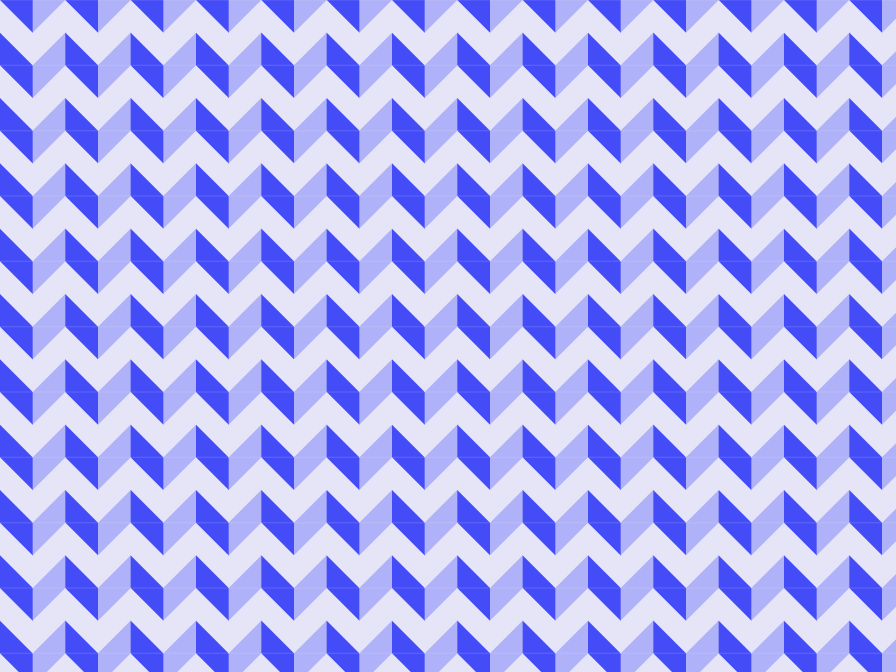
A WebGL 2 fragment shader for this pattern:

```glsl
#version 300 es
precision highp float;

uniform vec2 u_resolution;
out vec4 fragColor;

const float TILES_DOWN  = 72.0 / 7.0;   // repeats over the canvas height
const float SEAM_WIDTH  = 1.0 / 56.0;   // hairline, in tiles
const float SEAM_AMOUNT = 0.15;
const vec3 PALE  = vec3(0.898, 0.898, 0.969);
const vec3 LILAC = vec3(0.686, 0.698, 0.973);
const vec3 BLUE  = vec3(0.267, 0.298, 0.973);

// Distance to the nearest whole number
float nearestWhole(float x) {
    return abs(fract(x + 0.5) - 0.5);
}

// Antialiased coverage of a signed distance, positive inside
float coverage(float dist, float pixel) {
    return clamp(dist / pixel + 0.5, 0.0, 1.0);
}

// Share of a pixel covered by a line, also when thinner than the pixel
float lineCoverage(float dist, float width, float pixel) {
    float near = max(dist - 0.5 * pixel, -0.5 * width);
    float far = min(dist + 0.5 * pixel, 0.5 * width);
    return max(far - near, 0.0) / pixel;
}

void main() {
    // Square tiles, counted from the top left
    float pixel = TILES_DOWN / u_resolution.y;
    vec2 p = vec2(gl_FragCoord.x, u_resolution.y - gl_FragCoord.y) * pixel;

    // Zigzag band, half a tile high
    float crest = 0.5 + nearestWhole(p.x);
    float bandDist = (0.25 - nearestWhole(p.y - crest - 0.25)) * inversesqrt(2.0);
    float band = coverage(bandDist, pixel);

    // Falling faces are blue, rising faces lilac
    float falling = coverage(0.25 - nearestWhole(p.x - 0.25), pixel);
    vec3 face = mix(LILAC, BLUE, falling);

    // Faint seam where tiles meet
    float seam = lineCoverage(nearestWhole(p.y), SEAM_WIDTH, pixel);
    face = mix(face, PALE, seam * SEAM_AMOUNT);

    fragColor = vec4(mix(PALE, face, band), 1.0);
}
```
